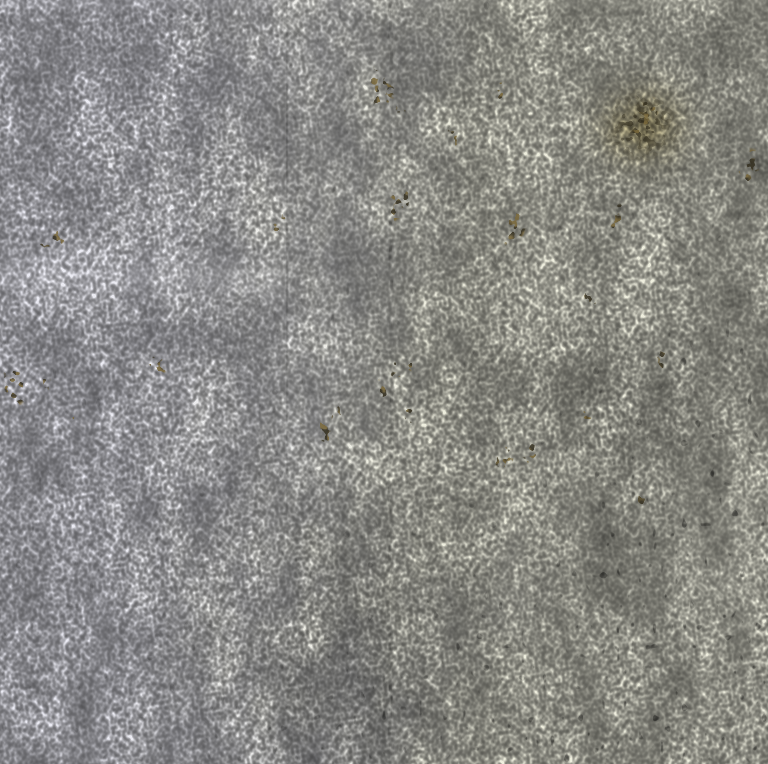
Write a Shadertoy shader that draws this texture.

```glsl
// Weathered metal-grey concrete: feathery patches under a fine speckle, two vertical
// seams, a pale band, and scattered rust pits with one larger rust stain.
// Layers of value and gradient noise set the tone; a cool-to-warm tint colours it.

const float BASE_TONE = 0.538;
const float BROAD_CONTRAST = 0.020;
const float PATCH_CONTRAST = 0.041;
const float GRAIN_CONTRAST = 0.077;
const float GRAIN_SCALE = 205.0;
const vec3 COOL_TINT = vec3(0.994, 0.994, 1.032);
const vec3 WARM_TINT = vec3(1.008, 1.006, 0.938);
const vec3 RUST_DARK = vec3(0.20, 0.18, 0.12);
const vec3 RUST_OCHRE = vec3(0.48, 0.41, 0.23);
const vec3 STAIN_COLOR = vec3(0.43, 0.40, 0.28);
const vec2 STAIN_CENTER = vec2(0.835, 0.835);
const float SEAM_LEFT = 0.374;
const float SEAM_RIGHT = 0.508;
const int RUST_SPOTS = 28;
const mat2 TURN = mat2(0.8, 0.6, -0.6, 0.8);

// Integer hash of a lattice point, 0 to 1
float hash(vec2 p) {
    uvec2 q = uvec2(ivec2(p));
    uint n = (q.x * 1597334673u) ^ (q.y * 3812015801u);
    n = (n ^ (n >> 16)) * 2246822519u;
    n = (n ^ (n >> 13)) * 3266489917u;
    return float((n ^ (n >> 16)) >> 8) * exp2(-24.0);
}

float noise(vec2 p) {
    vec2 i = floor(p), f = fract(p);
    f = f * f * (3.0 - 2.0 * f);
    return mix(mix(hash(i), hash(i + vec2(1, 0)), f.x),
               mix(hash(i + vec2(0, 1)), hash(i + vec2(1, 1)), f.x), f.y);
}

float slope(vec2 cell, vec2 d) {
    float a = 6.2832 * hash(cell);
    return dot(vec2(cos(a), sin(a)), d);
}

float gradientNoise(vec2 p) {
    vec2 i = floor(p), f = fract(p), w = f * f * (3.0 - 2.0 * f);
    vec2 r = vec2(1, 0), u = vec2(0, 1);
    return mix(mix(slope(i, f), slope(i + r, f - r), w.x),
               mix(slope(i + u, f - u), slope(i + 1.0, f - 1.0), w.x), w.y);
}

// Fractal noise, centred on zero with a spread of about one
float clouds(vec2 p) {
    float sum = 0.0, amp = 3.75;
    for (int i = 0; i < 5; i++) {
        sum += amp * (noise(p) - 0.5);
        p = TURN * p * 2.03 + 17.3;
        amp *= 0.6;
    }
    return sum;
}

// Fine organic speckle, with a longer tail of pale flecks
float speckle(vec2 uv) {
    vec2 p = uv * vec2(1.06, 0.94) * GRAIN_SCALE;
    float g = 3.7 * gradientNoise(TURN * p + 71.0) + 2.5 * gradientNoise(p * 0.53 + 13.0);
    return g + 0.13 * (g * g - 0.9);
}

float line(float x, float center, float width) {
    return 1.0 - smoothstep(0.3 * width, width, abs(x - center));
}

float bump(vec2 d) { return exp(-dot(d, d)); }

// Small crumbs of rust, 0 to 1, filtered by a coverage threshold
float crumbs(vec2 uv, float threshold) {
    float n = 0.5 + 0.9 * gradientNoise(TURN * uv * 105.0 + 5.0)
            + 0.45 * gradientNoise(uv * 200.0 + 3.0);
    return smoothstep(threshold, threshold + 0.16, n);
}

// Loose upright clusters in which crumbs of rust appear
float rustArea(vec2 uv) {
    float area = 0.0;
    for (int i = 0; i < RUST_SPOTS; i++) {
        float id = float(i) + 1.0;
        vec2 center = vec2(hash(vec2(id, 3)), mix(0.30, 0.95, hash(vec2(id, 9))));
        float angle = 1.5 * (hash(vec2(id, 5)) - 0.5);
        float size = mix(0.014, 0.034, hash(vec2(id, 7)));
        vec2 d = mat2(cos(angle), sin(angle), -sin(angle), cos(angle)) * (uv - center);
        area = max(area, 1.0 - smoothstep(0.1, 1.0, length(d * vec2(1.9, 1.0)) / size));
    }
    return area;
}

void mainImage(out vec4 fragColor, in vec2 fragCoord) {
    vec2 uv = fragCoord / iResolution.xy;
    float broad = clouds(uv * vec2(4.2, 3.0) + 4.0);
    float patches = clouds(uv * vec2(27.0, 18.0) + 31.0);
    float streaks = clouds(uv * vec2(38.0, 3.0) + 57.0);
    float grain = speckle(uv);

    // Large-scale tone: panel, pale band, dark regions, beige corner, top edge
    float leftSide = 1.0 - smoothstep(SEAM_LEFT - 0.002, SEAM_LEFT + 0.002, uv.x);
    float panel = (1.0 - leftSide) * (1.0 - smoothstep(0.48, 0.515, uv.x));
    float upper = smoothstep(0.22, 0.45, uv.y);
    float tone = BASE_TONE + BROAD_CONTRAST * broad + PATCH_CONTRAST * patches;
    tone += 0.008 * streaks + 0.025 * panel * upper + 0.012 * leftSide;
    tone += 0.07 * leftSide * bump(vec2(0.0, (uv.y - 0.635 - 0.008 * broad) / 0.028));
    tone -= 0.05 * bump((uv - vec2(0.45, 0.12)) / vec2(0.14, 0.20));
    tone -= 0.035 * bump((uv - vec2(0.80, 0.47)) / vec2(0.22, 0.09));
    tone += 0.04 * bump((uv - vec2(1.0, 0.32)) / vec2(0.10, 0.14));
    tone += 0.05 * smoothstep(0.984, 0.992, uv.y);

    // Speckle is strongest where the surface is pale
    tone += GRAIN_CONTRAST * grain * clamp(1.0 + 0.22 * patches + 0.12 * broad, 0.55, 1.5);

    // Seams, broken and slightly wavy
    float wear = noise(uv * vec2(40.0, 130.0));
    float wave = 0.004 * (noise(vec2(uv.y * 60.0, 2.0)) - 0.5);
    tone -= 0.08 * line(uv.x, SEAM_LEFT, 0.0022) * upper * (0.4 + 0.6 * wear);
    tone -= 0.10 * line(uv.x + wave, SEAM_RIGHT, 0.003) * smoothstep(0.3, 0.9, wear);
    tone += 0.05 * line(uv.x + wave, SEAM_RIGHT + 0.006, 0.003) * wear;

    // Small dark chips, denser to the lower right
    float chips = smoothstep(0.36, 0.52, gradientNoise(uv * vec2(105.0, 75.0) + 9.0));
    tone -= 0.17 * chips * (0.35 + 0.65 * smoothstep(0.7, 1.3, uv.x + 0.6 - uv.y));

    float warmth = smoothstep(0.12, 0.70, uv.x + 0.05 * broad + 0.02 * patches);
    vec3 color = clamp(tone, 0.17, 0.93) * mix(COOL_TINT, WARM_TINT, warmth);

    // Rust stain with a cracked core, then the scattered pits
    vec2 d = (uv - STAIN_CENTER) / vec2(0.052, 0.050);
    float stain = bump(d) * clamp(0.85 + 0.15 * patches, 0.4, 1.0);
    color = mix(color, STAIN_COLOR * (1.0 + 0.17 * grain), 0.85 * stain);
    color = mix(color, RUST_DARK, 0.75 * crumbs(uv + 0.4, 0.55) * bump(d * 1.4));
    float area = rustArea(uv);
    float pits = crumbs(uv, 0.76 - 0.20 * area) * smoothstep(0.0, 0.25, area);
    float ochre = smoothstep(0.3, 0.7, noise(uv * 170.0 + 41.0));
    color = mix(color, mix(RUST_DARK, RUST_OCHRE, ochre), 0.85 * pits);

    fragColor = vec4(color, 1.0);
}
```
